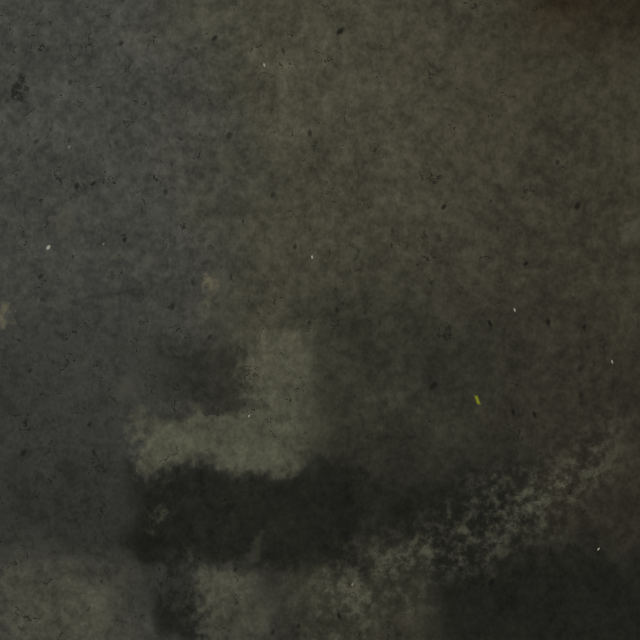
A Shadertoy shader for this texture:

```glsl
// Dim, weathered concrete floor with damp stains, worn pale patches, pits and tiny flecks.

vec2 hash2(vec2 p) {
    vec3 q = fract(p.xyx * vec3(0.1031, 0.1030, 0.0973));
    q += dot(q, q.yzx + 33.33);
    return fract((q.xx + q.yz) * q.zy);
}

float cornerSlope(vec2 cell, vec2 offset) {
    float angle = 6.2832 * hash2(cell).x;
    return dot(vec2(cos(angle), sin(angle)), offset);
}

float gradientNoise(vec2 p) {
    vec2 i = floor(p), f = p - i;
    vec2 u = f * f * f * (f * (f * 6.0 - 15.0) + 10.0);
    vec2 e = vec2(1.0, 0.0);
    return 1.4 * mix(
        mix(cornerSlope(i, f), cornerSlope(i + e, f - e), u.x),
        mix(cornerSlope(i + e.yx, f - e.yx), cornerSlope(i + 1.0, f - 1.0), u.x), u.y);
}

float fbm(vec2 p) {
    float sum = 0.0, amplitude = 0.6;
    for (int i = 0; i < 4; i++) {
        sum += amplitude * gradientNoise(p);
        p = mat2(1.6, 1.2, -1.2, 1.6) * p + 7.3;
        amplitude *= 0.6;
    }
    return sum;
}

// Soft box-shaped coverage
float stain(vec2 p, vec2 centre, vec2 halfSize, float edge) {
    vec2 d = abs(p - centre) - halfSize;
    float dist = length(max(d, 0.0)) + min(max(d.x, d.y), 0.0);
    return 1.0 - smoothstep(-edge, edge, dist);
}

// Randomly placed, slightly slanted spots, one candidate per grid cell
float scatter(vec2 p, float cells, float density, float radius, float seed) {
    vec2 home = floor(p * cells);
    float cover = 0.0;
    for (int y = -1; y <= 1; y++)
    for (int x = -1; x <= 1; x++) {
        vec2 cell = home + vec2(x, y);
        vec2 place = hash2(cell + seed), kind = hash2(cell + seed + 51.7);
        vec2 d = p - (cell + place) / cells;
        d.x -= d.y * (kind.y - 0.3);
        d.y *= 0.55 + 0.4 * kind.y;
        float size = radius * (0.45 + 0.55 * place.x * kind.y);
        float spot = 1.0 - smoothstep(0.3 * size, 1.3 * size, length(d));
        cover = max(cover, spot * step(kind.x, density) * (0.4 + 0.6 * place.y));
    }
    return cover;
}

void mainImage(out vec4 fragColor, in vec2 fragCoord) {
    vec2 p = fragCoord / iResolution.y;
    float broad = fbm(p * 4.0 + 3.0);
    float mottle = fbm(p * 17.0 + 20.0);
    float grain = fbm(p * 62.0 + 40.0);
    float grit = gradientNoise(p * vec2(190.0, 150.0) + 60.0);
    vec2 warp = vec2(fbm(p * 11.0 + 11.0), fbm(p * 11.0 + 31.0));
    vec2 q = p + 0.035 * warp + 0.016 * vec2(grain, fbm(p * 50.0 + 80.0));

    // Cool grey on the left, olive in the middle, brown on the right
    float across = p.x + 0.12 * (p.y - 0.5) + 0.12 * broad;
    vec3 color = mix(vec3(0.239, 0.242, 0.223), vec3(0.251, 0.245, 0.200), smoothstep(0.2, 0.5, across));
    color = mix(color, vec3(0.215, 0.205, 0.165), smoothstep(0.55, 0.95, across));
    color *= mix(0.84, 1.09, smoothstep(0.1, 0.8, p.y));
    color = mix(color, vec3(0.120, 0.090, 0.050), 0.9 * stain(q, vec2(0.98, 1.02), vec2(0.12, 0.03), 0.14));

    // Damp, dark areas
    vec3 damp = vec3(0.122, 0.125, 0.108);
    color = mix(color, damp, 0.90 * stain(q, vec2(0.38, 0.19), vec2(0.18, 0.075), 0.025));
    color = mix(color, damp, 0.80 * stain(q, vec2(0.66, 0.21), vec2(0.16, 0.07), 0.07));
    color = mix(color, damp, 0.95 * stain(q, vec2(0.90, 0.05), vec2(0.22, 0.09), 0.05));
    color = mix(color, damp, 0.50 * stain(q, vec2(0.32, 0.41), vec2(0.07, 0.05), 0.04));
    color = mix(color, damp, 0.35 * stain(q, vec2(0.68, 0.42), vec2(0.15, 0.10), 0.13));
    float blotches = smoothstep(0.0, 0.5, mottle + 0.5 * grain);
    color = mix(color, damp, 0.6 * blotches * stain(q, vec2(0.08, 0.28), vec2(0.12, 0.18), 0.10));

    // Worn, pale areas
    vec3 worn = vec3(0.296, 0.296, 0.244);
    float wear = 0.90 * stain(q, vec2(0.34, 0.31), vec2(0.13, 0.04), 0.016);
    wear = max(wear, 0.75 * stain(q, vec2(0.45, 0.39), vec2(0.055, 0.09), 0.02));
    wear = max(wear, 0.75 * stain(q, vec2(0.10, 0.05), vec2(0.10, 0.07), 0.05));
    wear = max(wear, 0.75 * stain(q, vec2(0.36, 0.05), vec2(0.05, 0.06), 0.025));
    vec2 slanted = q - vec2(0.73, 0.16);
    slanted.y -= 0.55 * slanted.x;
    float crust = stain(slanted, vec2(0.0), vec2(0.22, 0.035), 0.07);
    wear = max(wear, 0.9 * crust * smoothstep(-0.3, 0.5, 0.7 * mottle + 0.8 * grain));
    color = mix(color, worn, wear);
    color = mix(color, damp, 0.85 * stain(q, vec2(0.28, 0.04), vec2(0.03, 0.035), 0.02));

    // Cloudy mottling and fine grit
    color *= 1.0 + 0.13 * broad + 0.18 * mottle + 0.23 * grain + 0.07 * grit;
    color = mix(color, worn * 1.08, 0.5 * scatter(q, 9.0, 0.22, 0.026, 5.0));

    // Pits, denser on the left
    float pits = scatter(p, 22.0, 0.10, 0.0075, 17.0);
    pits = max(pits, 0.7 * scatter(q, 60.0, mix(0.24, 0.06, p.x), 0.0045, 29.0));
    pits = max(pits, stain(q, vec2(0.022, 0.86), vec2(0.006, 0.014), 0.009));
    color = mix(color, vec3(0.080, 0.082, 0.072), 0.75 * pits);

    // Pale pebbles, bright specks and one yellow-green scrap
    float pebbles = max(stain(q, vec2(0.33, 0.543), vec2(0.008, 0.010), 0.009),
                        stain(q, vec2(0.01, 0.507), vec2(0.007, 0.010), 0.009));
    color = mix(color, vec3(0.41, 0.39, 0.31), 0.8 * pebbles);
    color = mix(color, vec3(0.62, 0.63, 0.56), 0.9 * scatter(p, 13.0, 0.045, 0.0045, 83.0));
    vec2 scrap = p - vec2(0.746, 0.375);
    scrap.x += 0.35 * scrap.y;
    color = mix(color, vec3(0.52, 0.55, 0.12), stain(scrap, vec2(0.0), vec2(0.002, 0.006), 0.003));

    fragColor = vec4(clamp(color, 0.0, 1.0), 1.0);
}
```
